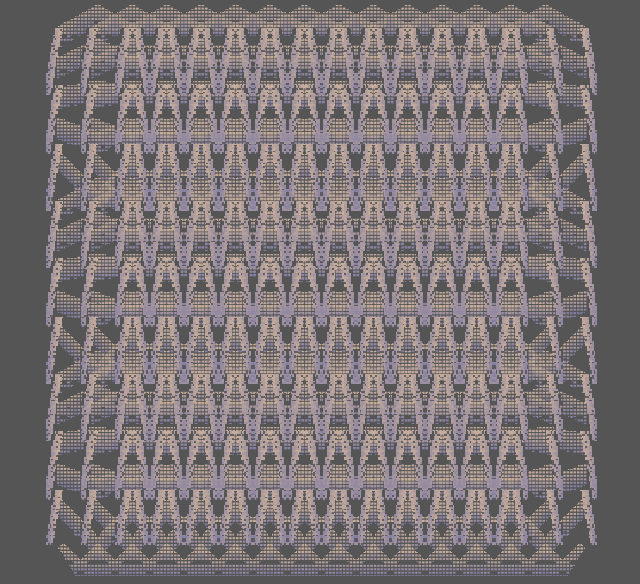
Write a Shadertoy shader that draws this pattern.

```glsl
// A woven panel of dashes on grey: fourteen leaning tiles across, three down,
// laid once from each side so that steep strands cross in zigzags of V shapes.
// Fine cells sample formulas for sloped slabs and strands, peach to lavender.

#define COLUMNS 14.0
#define BANDS 3.0
#define PITCH 41.4          // tile width; the canvas is 702 units high
#define BAND 208.0          // height of one vertical repeat
#define LEFT_EDGE 55.0
#define SLAB_HALF 13.0
#define STRAND_HALF 4.6
#define STRAND_LENGTH 82.0
#define CELL vec2(2.07, 2.08)
#define GROUND vec3(0.335, 0.335, 0.335)
#define PEACH vec3(0.78, 0.68, 0.60)
#define LAVENDER vec3(0.51, 0.49, 0.64)

const float HEIGHT = 702.0;
const float CENTRE = 386.0;
const float BOTTOM = 692.0;

float hash(vec2 p) {
    vec3 q = fract(p.xyx * vec3(0.1031, 0.1030, 0.0973));
    q += dot(q, q.yzx + 33.33);
    return fract((q.x + q.y) * q.z);
}

// Weave: x = shade of the topmost slab, y = slab count,
// z = shade of the topmost strand, w = shadow; a shade of 2 means empty.
void addSlabs(float s, float y, inout vec4 weave) {
    if (s < 0.0 || s > 50.0) return;
    float nearest = floor((y - 46.0) / (BAND / 5.0));
    for (float j = -2.0; j <= 2.0; j++) {
        float n = nearest + j;
        if (n < 0.0 || n >= 5.0 * BANDS) continue;
        float i = mod(n, 5.0);
        float lean = 0.56 - 0.1 * i * i;
        float middle = 46.0 + 36.0 * i + BAND * floor(n / 5.0) - lean * s;
        float shade = (y - middle) / (2.0 * SLAB_HALF) + 0.5;
        if (shade > 0.0 && shade < 1.0) {
            weave.x = min(weave.x, shade);
            weave.y += 1.0;
        }
    }
}

// Steep curved strands, each starting before the one above has ended
void addStrands(float s, float y, inout vec4 weave) {
    float spacing = BAND / 3.0;
    float nearest = floor((y - 33.0) / spacing);
    for (float j = 0.0; j < 2.0; j++) {
        float n = nearest - j;
        float fall = (y - 33.0 - n * spacing) / STRAND_LENGTH;
        if (n < 0.0 || n >= 3.0 * BANDS || fall > 1.0 || y > 655.0) continue;
        float across = s - 4.0 + 15.0 * pow(fall, 0.85);
        if (abs(across) < STRAND_HALF) {
            float edge = 0.5 - 0.5 * across / STRAND_HALF;
            weave.z = min(weave.z, 0.6 * fall + 0.4 * edge);
        } else if (across < 0.0 && across > -STRAND_HALF - 3.5) {
            weave.w = 1.0;
        }
    }
}

vec4 weaveAt(vec2 p) {
    vec4 weave = vec4(2.0, 0.0, 2.0, 0.0);
    // The same family of tiles, from the left and mirrored from the right
    for (float side = -1.0; side <= 1.0; side += 2.0) {
        float x = CENTRE + side * p.x;
        float first = floor((x - LEFT_EDGE) / PITCH);
        for (float j = 0.0; j < 2.0; j++) {
            float k = first - j;
            if (k < 0.0 || k >= COLUMNS) continue;
            float s = x - LEFT_EDGE - 12.0 - PITCH * k;
            addSlabs(s, p.y, weave);
            addStrands(s, p.y, weave);
        }
    }
    // Hem with a scalloped top and cut corners
    float peak = 0.5 - abs(fract(p.x / PITCH) - 0.5);
    float hemTop = 672.0 - 40.0 * peak;
    float hemWidth = 296.0 + 0.6 * (BOTTOM - p.y);
    if (p.y > hemTop && p.y < BOTTOM && abs(p.x) < hemWidth) {
        weave.x = min(weave.x, (p.y - hemTop) / (BOTTOM - hemTop));
        weave.y += 1.0;
    }
    return weave;
}

void mainImage(out vec4 fragColor, in vec2 fragCoord) {
    float unit = HEIGHT / iResolution.y;
    vec2 p = (fragCoord - 0.5 * iResolution.xy) * unit;
    p = vec2(p.x - 2.0, 0.5 * HEIGHT - p.y);

    // Grain that repeats and mirrors along with the tiles
    vec2 cell = floor(p / CELL);
    vec2 index = mod(cell, vec2(20.0, 100.0));
    index.x = min(index.x, 19.0 - index.x);
    float grain = hash(index + 7.0);
    float dashGrain = hash(floor(index / 2.0) + 31.0);

    vec4 weave = weaveAt((cell + 0.5) * CELL);
    bool strand = weave.z < 1.5;
    float shade = strand ? weave.z : weave.x;

    // Slabs are rows of dashes two cells apart, thicker where they overlap
    vec2 dash = 2.0 * CELL;
    vec2 size = vec2(0.33, 0.24) + vec2(0.04, 0.05) * min(weave.y, 3.0);
    vec2 cover = clamp((size - abs(fract(p / dash) - 0.5)) * dash / unit + 0.5, 0.0, 1.0);
    bool kept = weave.y > 0.5 && dashGrain < 1.08 - 0.25 * shade - 0.75 * weave.w;
    float ink = kept ? cover.x * cover.y : 0.0;
    // Strands are nearly solid, with single cells missing
    if (strand) ink = grain < 0.84 ? 1.0 : 0.15;

    float tone = clamp(shade + 0.45 * ((strand ? grain : dashGrain) - 0.5), 0.0, 1.0);
    vec3 thread = mix(PEACH, LAVENDER, tone);
    fragColor = vec4(mix(GROUND, thread, ink), 1.0);
}
```
